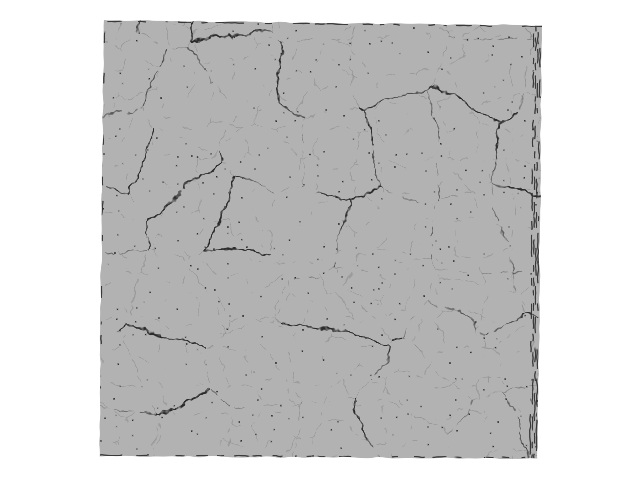
Reproduce this texture procedurally as a Shadertoy shader.

```glsl
// A pale grey square slab on white, split by thin jagged cracks and dotted with dark specks.

const vec3 PAPER = vec3(1.0);
const vec3 SLAB  = vec3(0.70);
const vec3 FAINT = vec3(0.59);
const vec3 DARK  = vec3(0.17);

vec2 hash2(vec2 cell) {
    vec3 q = fract(cell.xyx * vec3(0.1031, 0.1030, 0.0973));
    q += dot(q, q.yzx + 33.33);
    return fract((q.xx + q.yz) * q.zy);
}

float cornerSlope(vec2 cell, vec2 offset) {
    float angle = 6.2832 * hash2(cell + 57.0).x;
    return dot(vec2(cos(angle), sin(angle)), offset);
}

// Gradient noise, about -0.7 to 0.7
float noise(vec2 p) {
    vec2 i = floor(p), f = fract(p);
    vec2 u = f * f * f * (f * (f * 6.0 - 15.0) + 10.0);
    vec2 e = vec2(1.0, 0.0);
    return mix(mix(cornerSlope(i, f), cornerSlope(i + e, f - e), u.x),
               mix(cornerSlope(i + e.yx, f - e.yx), cornerSlope(i + 1.0, f - 1.0), u.x), u.y);
}

vec2 wobble(vec2 p, float freq, float amount) {
    return amount * vec2(noise(p * freq + 11.3), noise(p * freq + 47.7));
}

// Smooth-edged line from a distance and a half width
float stroke(float d, float halfWidth, float pixel) {
    return 1.0 - smoothstep(halfWidth - 0.5 * pixel, halfWidth + 0.5 * pixel, d);
}

vec2 cellPoint(vec2 cell, float jitter) {
    return cell + 0.5 + jitter * (hash2(cell + 20.0) - 0.5);
}

// x: distance to the nearest cell border, y: random value of that border
vec2 cellBorder(vec2 p, float jitter) {
    vec2 base = floor(p), home = base;
    float nearest = 1e3;
    for (int j = -1; j <= 1; j++)
    for (int i = -1; i <= 1; i++) {
        vec2 cell = base + vec2(i, j);
        float d = length(cellPoint(cell, jitter) - p);
        if (d < nearest) { nearest = d; home = cell; }
    }
    vec2 a = cellPoint(home, jitter);
    vec2 border = vec2(1e3, 0.0);
    for (int j = -2; j <= 2; j++)
    for (int i = -2; i <= 2; i++) {
        if (i == 0 && j == 0) continue;
        vec2 cell = home + vec2(i, j);
        vec2 b = cellPoint(cell, jitter);
        float d = dot(0.5 * (a + b) - p, normalize(b - a));
        if (d < border.x)
            border = vec2(d, fract(hash2(home + 5.0).y + hash2(cell + 5.0).y));
    }
    return border;
}

// Small square grains on a jittered grid; x: coverage, y: tone
vec2 specks(vec2 p, float size, float share, float pixel) {
    vec2 cell = floor(p / size);
    vec2 dice = hash2(cell + 131.0);
    vec2 q = abs(p - size * (cell + 0.15 + 0.7 * hash2(cell + 77.0)));
    float shown = step(dice.x, share);
    return vec2(shown * stroke(max(q.x, q.y), 0.0015, pixel), dice.y);
}

// Broken dark line along an edge, with its own row of noise
float dashes(float d, float along, float row, float bias, float pixel) {
    float gap = smoothstep(-0.04, 0.04, noise(vec2(along * 38.0, row)) + bias);
    float shift = 0.0022 * noise(vec2(along * 70.0, row + 5.0));
    return gap * stroke(abs(d + shift), 0.0013, pixel);
}

void mainImage(out vec4 fragColor, in vec2 fragCoord) {
    float pixel = 1.0 / iResolution.y;
    vec2 p = fragCoord * pixel;

    // Slightly skewed slab with rough sides
    float left   = p.x - mix(0.206, 0.217, p.y);
    float right  = mix(1.120, 1.129, p.y) - p.x;
    float top    = mix(0.958, 0.946, p.x - 0.2) - p.y;
    float bottom = p.y - mix(0.050, 0.044, p.x - 0.2);
    vec2 rough = 0.003 * vec2(noise(vec2(p.y * 34.0, 3.4)), noise(vec2(p.x * 34.0, 8.4)));
    float inside = min(min(left, right) + rough.x, min(top, bottom) + rough.y);
    float slabMask = smoothstep(-0.5 * pixel, 0.5 * pixel, inside);
    vec3 color = SLAB;

    // Sparse hairlines
    vec2 jagged = p + wobble(p, 9.0, 0.022) + wobble(p, 36.0, 0.009) + wobble(p, 115.0, 0.0035);
    vec2 hair = cellBorder(jagged * 15.0 + 3.0, 0.8);
    float hairShown = smoothstep(0.1, 0.22, noise(p * 42.0) + 0.4 * (hair.y - 0.5));
    color = mix(color, FAINT, 0.9 * hairShown * stroke(hair.x / 15.0, 0.0008, pixel));

    // Main cracks: each border has its own strength
    vec2 crack = cellBorder(jagged * 6.6, 0.68);
    float vigour = smoothstep(0.35, 1.0, crack.y + 0.5 * noise(p * 9.0));
    float joined = smoothstep(-0.1, 0.06, noise(p * 44.0) + 0.55 * vigour - 0.08);
    float depth = clamp(vigour * (0.9 + 1.1 * noise(p * 130.0)), 0.0, 1.0);
    float crackInk = joined * stroke(crack.x / 6.6, mix(0.0008, 0.0018, vigour), pixel);
    color = mix(color, mix(FAINT, DARK, depth), crackInk);

    // Scattered grains
    vec2 grain = specks(p, 0.029, 0.36, pixel);
    color = mix(color, mix(DARK, FAINT, grain.y * grain.y), grain.x);

    // Broken rims, and the splintered band on the right side
    float rim = max(dashes(top - 0.002, p.x, 2.3, 0.06, pixel),
                    dashes(bottom - 0.002, p.x, 6.6, -0.12, pixel));
    rim = max(rim, dashes(left - 0.001, p.y, 9.4, -0.22, pixel));
    for (int i = 0; i < 4; i++) {
        float row = float(i);
        rim = max(rim, dashes(right - 0.003 - 0.0045 * row, p.y, 14.4 + 7.3 * row, 0.02, pixel));
    }
    color = mix(color, DARK, 0.9 * rim);

    fragColor = vec4(mix(PAPER, color, slabMask), 1.0);
}
```
